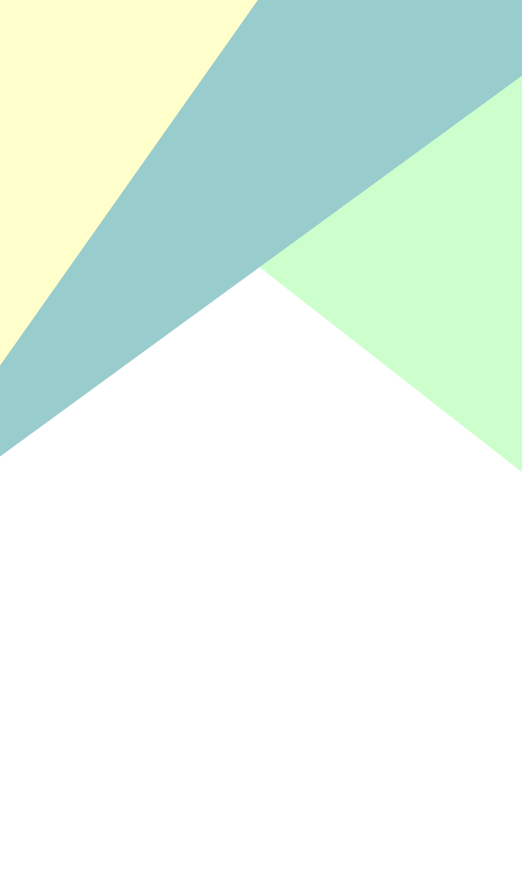
Write a WebGL 2 fragment shader that draws this background.

```glsl
#version 300 es
precision highp float;

uniform vec2 u_resolution;
out vec4 fragColor;

const vec3 WHITE  = vec3(1.0);
const vec3 TEAL   = vec3(0.6, 0.8, 0.8);
const vec3 GREEN  = vec3(0.8, 1.0, 0.8);
const vec3 YELLOW = vec3(1.0, 1.0, 0.8);

// Signed distance to the line from a to b, positive on its left side.
float lineDistance(vec2 p, vec2 a, vec2 b) {
    vec2 direction = normalize(b - a);
    vec2 offset = p - a;
    return direction.x * offset.y - direction.y * offset.x;
}

// Share of a pixel that lies on the positive side of an edge.
float coverage(float dist, float pixel) {
    return clamp(dist / pixel + 0.5, 0.0, 1.0);
}

// Paints the half-plane above the line from a to b, given in canvas fractions.
vec3 paintAbove(vec3 base, vec3 paint, vec2 p, vec2 a, vec2 b, vec2 canvas, float pixel) {
    float dist = lineDistance(p, a * canvas, b * canvas);
    return mix(base, paint, coverage(dist, pixel));
}

void main() {
    // Canvas height is one unit, so distances are equal on both axes.
    float pixel = 1.0 / u_resolution.y;
    vec2 canvas = u_resolution * pixel;
    vec2 p = gl_FragCoord.xy * pixel;

    // Stacked half-planes, back to front.
    vec3 color = WHITE;
    color = paintAbove(color, GREEN, p, vec2(0.498, 0.7015), vec2(1.0, 0.473), canvas, pixel);
    color = paintAbove(color, TEAL, p, vec2(0.0, 0.4905), vec2(1.0, 0.9155), canvas, pixel);
    color = paintAbove(color, YELLOW, p, vec2(0.0, 0.592), vec2(0.494, 1.0), canvas, pixel);

    fragColor = vec4(color, 1.0);
}
```
